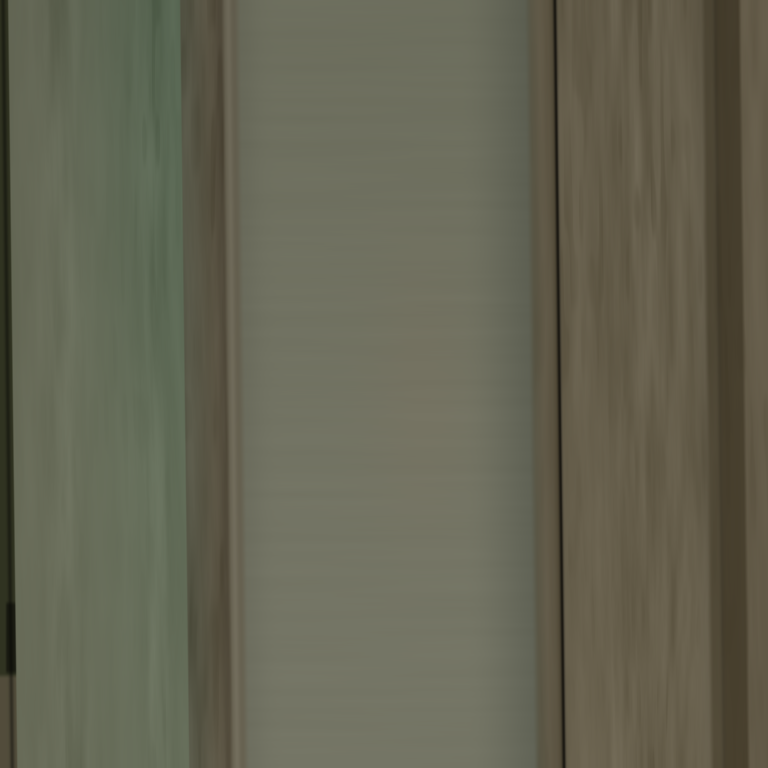
This texture is drawn by a Shadertoy shader. Its source:

```glsl
float hash(vec2 p) {
    return fract(sin(dot(p, vec2(127.1, 311.7))) * 43758.5453);
}

float noise(vec2 p) {
    vec2 i = floor(p), f = fract(p);
    f = f * f * (3.0 - 2.0 * f);
    return mix(mix(hash(i), hash(i + vec2(1, 0)), f.x),
               mix(hash(i + vec2(0, 1)), hash(i + vec2(1, 1)), f.x), f.y);
}

float fbm(vec2 p) {
    float sum = 0.0, amp = 0.5;
    for (int i = 0; i < 4; i++) {
        sum += amp * noise(p);
        p = p * 2.03 + 7.1;
        amp *= 0.5;
    }
    return sum;
}

// Soft step centred on an edge
float edge(float x, float at, float width) {
    return smoothstep(at - width, at + width, x);
}

// Soft vertical line
float line(float x, float at, float width) {
    float d = (x - at) / width;
    return exp(-d * d);
}

// Long vertical fibres with thin dark pores, centred near zero
float woodGrain(vec2 p, float seed) {
    p.x += 0.012 * (noise(p * vec2(9.0, 3.0) + seed) - 0.5);
    float fibre = fbm(p * vec2(75.0, 5.0) + seed) - 0.47;
    float pores = smoothstep(0.58, 0.85, noise(p * vec2(150.0, 11.0) + seed * 2.0));
    return fibre - 0.35 * pores * noise(p * vec2(14.0, 4.0) + seed);
}

void mainImage(out vec4 fragColor, in vec2 fragCoord) {
    vec2 uv = fragCoord / iResolution.xy;
    float down = 1.0 - uv.y;
    // All boards lean slightly to the right toward the bottom
    float x = uv.x - 0.012 * down;
    vec2 wood = vec2(x, uv.y);
    float soft = max(0.0014, 0.8 / iResolution.x);

    // Dark gap at the far left
    vec3 gap = mix(vec3(0.19, 0.20, 0.13), vec3(0.32, 0.30, 0.23), edge(down, 0.88, 0.004));
    gap *= 1.0 - 0.4 * line(x, 0.004, 0.003);
    float notch = edge(down, 0.785, 0.004) * (1.0 - edge(down, 0.876, 0.004));
    gap *= 1.0 - 0.45 * notch * edge(uv.x, 0.008, 0.002);

    // Green board, greyer at its left and lower end
    float greenness = edge(x, 0.14, 0.12) * (1.0 - 0.65 * edge(down, 0.55, 0.55));
    vec3 green = mix(vec3(0.405, 0.418, 0.345), vec3(0.365, 0.427, 0.345), greenness);
    green *= 0.95 + 0.07 * edge(down, 0.35, 0.4);
    float worn = 0.25 + 0.75 * max(line(x, 0.075, 0.025), line(x, 0.198, 0.026));
    green += 0.10 * worn * woodGrain(wood, 3.0);
    green += 0.025 * (fbm(wood * vec2(14.0, 5.0)) - 0.47);

    // Brown side face, darkening toward the moulding
    vec3 side = mix(vec3(0.325, 0.325, 0.265), vec3(0.345, 0.315, 0.25), edge(x, 0.262, 0.03));
    side *= 1.0 + 0.06 * down - 0.12 * line(x, 0.287, 0.009);
    side += 0.09 * woodGrain(wood, 11.0);

    // Light moulding with a rounded highlight
    vec3 moulding = vec3(0.395, 0.375, 0.31) + 0.045 * line(x, 0.297, 0.004);
    moulding *= 0.96 + 0.06 * down;

    // Smooth panel, cooler and dimmer at both sides
    vec3 panel = mix(vec3(0.425, 0.43, 0.365), vec3(0.455, 0.458, 0.395), edge(down, 0.4, 0.5));
    panel *= 1.0 - 0.06 * line(x, 0.309, 0.025);
    float rightShade = edge(x, 0.655, 0.06);
    panel = mix(panel, vec3(0.345, 0.355, 0.305) + 0.025 * down, rightShade);
    vec2 blush = (uv - vec2(0.55, 0.49)) / vec2(0.07, 0.18);
    panel += vec3(0.012, 0.0, -0.003) * exp(-dot(blush, blush));
    panel += 0.016 * (fbm(uv * vec2(5.0, 90.0)) - 0.47);

    // Right moulding
    vec3 trim = mix(vec3(0.345, 0.335, 0.27), vec3(0.36, 0.33, 0.26), edge(x, 0.695, 0.012));
    trim += 0.022 * line(x, 0.703, 0.006) - 0.06 * edge(x, 0.717, 0.005);
    trim += 0.03 * woodGrain(wood, 19.0);

    // Brown board
    vec3 brown = vec3(0.395, 0.365, 0.292) * (0.98 + 0.06 * down);
    brown += 0.13 * (0.55 + 0.45 * line(x, 0.83, 0.06)) * woodGrain(wood, 27.0);
    brown *= 1.0 - 0.06 * edge(x, 0.905, 0.012);

    // Recessed groove and the last strip
    vec3 groove = mix(vec3(0.30, 0.272, 0.205), vec3(0.265, 0.235, 0.17), edge(x, 0.932, 0.004));
    groove *= 1.0 - 0.12 * line(x, 0.931, 0.003) + 0.08 * down;
    groove += 0.025 * woodGrain(wood, 35.0);
    vec3 strip = vec3(0.39, 0.357, 0.285) + 0.06 * woodGrain(wood, 43.0);

    // Assemble from left to right
    vec3 color = mix(gap, green, edge(x, 0.0105, soft));
    color = mix(color, side, edge(x, 0.2345, soft));
    color = mix(color, moulding, edge(x, 0.290, 0.003));
    color = mix(color, panel, edge(x, 0.309, 0.005));
    color = mix(color, trim, edge(x, 0.687, 0.005));
    color = mix(color, brown, edge(x, 0.7235, soft));
    color = mix(color, groove, edge(x, 0.915, 0.004));
    color = mix(color, strip, edge(x, 0.963, 0.003));
    color *= 1.0 - 0.65 * line(x, 0.7225, 0.0025);

    fragColor = vec4(color, 1.0);
}
```
